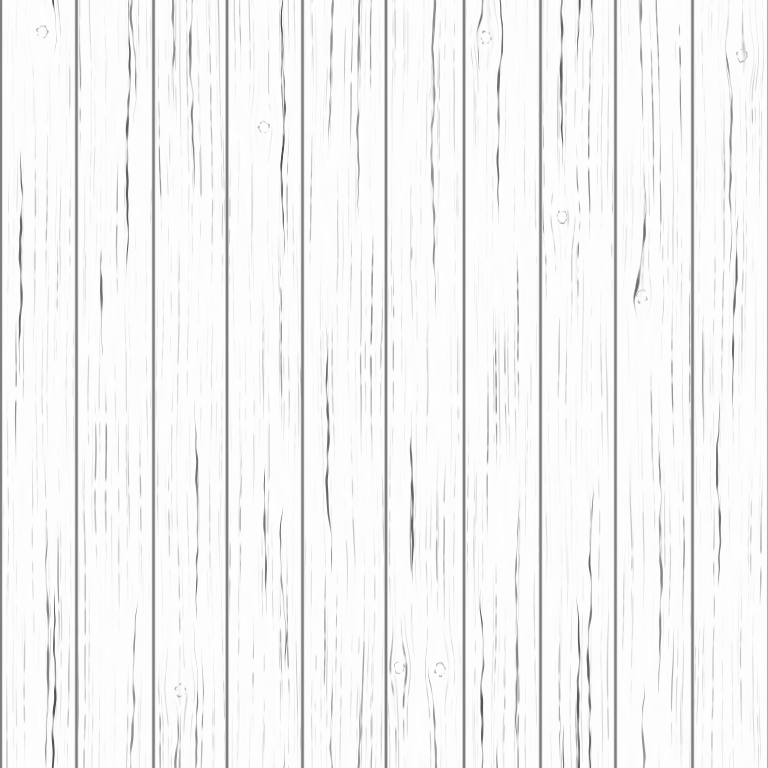
Reproduce this texture map procedurally as a Shadertoy shader.

```glsl
// Ten white-painted vertical planks of slightly uneven width, split by grey seams.
// Each plank carries broken grain streaks, tapered cracks and small knots,
// all bent by gradient noise and seeded by the plank index.

const int PLANKS = 10;
const float SEAMS[11] = float[11](0.001, 0.0996, 0.1999, 0.2956, 0.3939, 0.5026,
                                  0.6042, 0.7038, 0.8014, 0.9017, 1.001);
const float PAINT = 0.992;

float hash(vec2 p) {
    vec3 q = fract(p.xyx * 0.1031);
    q += dot(q, q.yzx + 33.33);
    return fract((q.x + q.y) * q.z);
}

float cornerSlope(vec2 cell, vec2 offset) {
    float angle = 6.2832 * hash(cell);
    return dot(vec2(cos(angle), sin(angle)), offset);
}

float gradientNoise(vec2 p) {
    vec2 i = floor(p), f = p - i;
    vec2 s = f * f * f * (f * (f * 6.0 - 15.0) + 10.0);
    vec2 e = vec2(1.0, 0.0);
    float low = mix(cornerSlope(i, f), cornerSlope(i + e.xy, f - e.xy), s.x);
    float high = mix(cornerSlope(i + e.yx, f - e.yx), cornerSlope(i + 1.0, f - 1.0), s.x);
    return mix(low, high, s.y);
}

// Share of a pixel covered by a line of the given half width.
float stroke(float d, float halfWidth, float px) {
    float left = max(d - 0.5 * px, -halfWidth);
    float right = min(d + 0.5 * px, halfWidth);
    return max(right - left, 0.0) / px;
}

// Jittered columns of streaks that fade in and out along the plank.
float grain(vec2 p, float plank, float columns, float halfWidth, float px) {
    float c = p.x * columns;
    vec2 seed = vec2(floor(c), plank * 13.0 + columns);
    float d = (fract(c) - mix(0.25, 0.75, hash(seed))) / columns;
    float lane = hash(seed + 5.0) * 90.0;
    float streak = smoothstep(-0.12, 0.4, gradientNoise(vec2(lane, p.y * 5.0)));
    float breaks = smoothstep(-0.35, 0.1, gradientNoise(vec2(lane + 31.4, p.y * 45.0)));
    return stroke(d, halfWidth * (0.4 + 0.6 * streak), px) * streak * breaks;
}

// A long wavering split, tapered at both ends and worn along its length.
float crack(vec2 p, float left, float width, vec2 seed, float px) {
    float centre = left + width * mix(0.22, 0.8, hash(seed));
    float dy = fract(p.y - hash(seed + 3.1) + 0.5) - 0.5;
    float reach = mix(0.07, 0.23, hash(seed + 7.7));
    float t = dy / reach;
    float taper = max(1.0 - t * t, 0.0);
    float lane = hash(seed + 9.3) * 60.0;
    float sway = 0.007 * gradientNoise(vec2(lane, dy * 9.0))
               + 0.002 * gradientNoise(vec2(lane, dy * 40.0));
    float wear = smoothstep(-0.4, 0.25, gradientNoise(vec2(lane + 8.6, dy * 28.0)));
    float halfWidth = 0.0016 * taper * mix(0.45, 1.0, wear);
    float ink = mix(0.42, 0.7, hash(seed + 1.9)) * mix(0.35, 1.0, wear);
    return ink * stroke(p.x - centre - sway, halfWidth, px);
}

void mainImage(out vec4 fragColor, in vec2 fragCoord) {
    vec2 uv = fragCoord / iResolution.xy;
    float px = 1.0 / iResolution.x;

    // Plank under this point and distance to the nearest seam
    int index = 0;
    float seamDistance = 1.0;
    for (int i = 0; i <= PLANKS; i++) {
        seamDistance = min(seamDistance, abs(uv.x - SEAMS[i]));
        if (i < PLANKS && uv.x >= SEAMS[i]) index = i;
    }
    float plank = float(index);
    float left = SEAMS[index];
    float width = SEAMS[index + 1] - left;

    // Waver of the wood fibres
    vec2 shift = vec2(plank * 7.3, plank * 3.7);
    vec2 p = uv;
    p.x += 0.007 * gradientNoise(uv * vec2(12.0, 3.0) + shift)
         + 0.0015 * gradientNoise(uv * vec2(30.0, 14.0) + shift);

    // Knots push the fibres aside and leave a faint broken outline
    float ink = 0.0;
    for (int k = 0; k < 2; k++) {
        vec2 seed = vec2(plank + 41.0, float(k) * 17.0 + 2.0);
        float present = step(0.45, hash(seed + 6.0));
        vec2 centre = vec2(left + width * mix(0.15, 0.85, hash(seed)), hash(seed + 2.3));
        vec2 d = uv - centre;
        p.x -= present * 0.65 * d.x * exp(-dot(d * d, vec2(2500.0, 900.0)));
        float ripple = gradientNoise(d * 180.0 + seed);
        float ring = length(d * vec2(1.0, 0.8)) - 0.006 - 0.003 * ripple;
        ink = max(ink, present * 0.3 * smoothstep(-0.25, 0.3, ripple) * stroke(ring, 0.0008, px));
    }

    // Faint close grain, then sparser dark grain, in uneven patches
    float patchiness = smoothstep(-0.35, 0.35, gradientNoise(uv * vec2(9.0, 3.5) + shift + 20.0));
    float fine = 0.2 * grain(p, plank, 150.0, 0.0007, px);
    float coarse = 0.45 * grain(p, plank, 75.0, 0.0009, px);
    ink = max(ink, max(fine, coarse) * mix(0.35, 1.0, patchiness));

    for (int k = 0; k < 3; k++)
        ink = max(ink, crack(p, left, width, vec2(plank * 5.0 + 1.0, float(k) * 11.0 + 4.0), px));

    // Seam core with a paler bevel
    float seam = 0.18 * stroke(seamDistance, 0.0024, px) + 0.32 * stroke(seamDistance, 0.0015, px);
    ink = max(ink, seam);

    float mottling = 0.008 * gradientNoise(uv * vec2(90.0, 25.0) + shift);
    fragColor = vec4(vec3(clamp(PAINT + mottling - ink, 0.0, 1.0)), 1.0);
}
```
